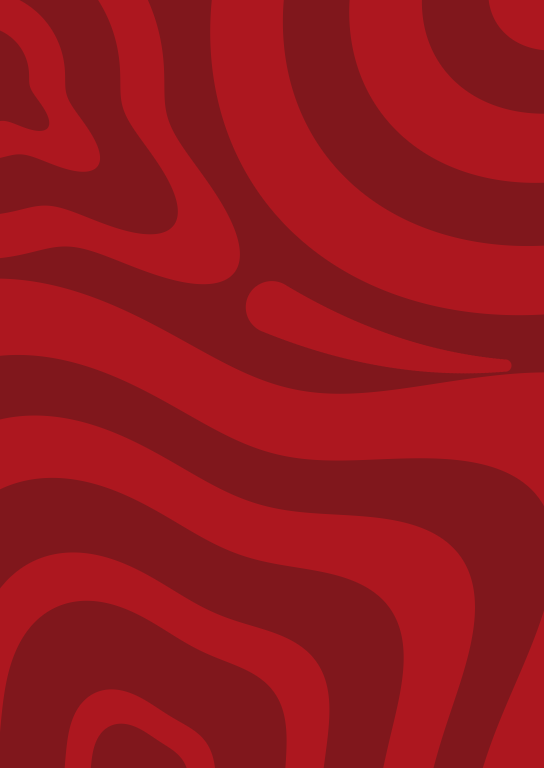
A WebGL 1 fragment shader for this background:

```glsl
precision highp float;
// Flowing two-tone contour bands: three hills of concentric stripes, whose
// polar radius is stretched by angular lobes, plus one tapered drop between.
// A signed field (positive in the light bands) is smoothed by its gradient.

uniform vec2 u_resolution;

#define DARK_RED vec3(0.50, 0.09, 0.11)
#define LIGHT_RED vec3(0.68, 0.09, 0.12)
#define RING_CENTRE vec2(0.729, 1.023)
#define RIDGE_CENTRE vec2(0.182, -0.029)
#define FINGER_CENTRE vec2(-0.026, 0.902)
#define DROP_HEAD vec2(0.354, 0.600)
#define DROP_TAIL vec2(0.658, 0.524)
#define DROP_RADII vec2(0.034, 0.008)
#define DROP_STEPS 64

// Smooth bump around one direction, in radians.
float lobe(float angle, float centre, float width) {
  float a = (angle - centre) / width;
  return exp(-a * a);
}

// Signed depth inside the nearest of `count` bands along s.
float bands(float s, float first, float period, float halfWidth, float growth, float count) {
  float k = clamp(floor((s - first) / period + 0.5), 0.0, count - 1.0);
  return halfWidth + growth * k - abs(s - first - k * period);
}

// Nearly circular rings in the upper right.
float rings(vec2 p) {
  vec2 q = p - RING_CENTRE;
  float stretch = 0.95 + 0.14 * lobe(atan(q.y, q.x), -2.53, 0.785);
  return bands(length(q) / stretch, 0.0443, 0.1745, 0.0456, 0.0, 3.0);
}

// Two-shouldered ridges in the lower left; the right shoulder grows outward.
float ridges(vec2 p) {
  vec2 q = p - RIDGE_CENTRE;
  float r = length(q);
  float angle = atan(q.y, q.x);
  float stretch = 0.8 + 0.65 * r * lobe(angle, 0.63, 0.42)
                      + 0.34 * lobe(angle, 2.0, 0.56);
  return bands(r / stretch, 0.1016, 0.1576, 0.0208, 0.0085, 4.0);
}

// Nested fingers pointing down and right from the upper left.
float fingers(vec2 p) {
  vec2 q = p - FINGER_CENTRE;
  float stretch = 1.0 + 0.75 * lobe(atan(q.y, q.x), -0.66, 0.262);
  return bands(length(q) / stretch, 0.0872, 0.1237, 0.0234, 0.0052, 2.0);
}

// Tapered drop: the envelope of shrinking circles along a parabola.
float drop(vec2 p) {
  float depth = -1.0;
  for (int i = 0; i <= DROP_STEPS; i++) {
    float t = float(i) / float(DROP_STEPS);
    float bend = (1.0 - t) * (1.0 - t);
    vec2 c = vec2(mix(DROP_HEAD.x, DROP_TAIL.x, t),
                  mix(DROP_TAIL.y, DROP_HEAD.y, bend));
    depth = max(depth, mix(DROP_RADII.x, DROP_RADII.y, t) - length(p - c));
  }
  return depth;
}

float field(vec2 p) {
  return max(max(rings(p), ridges(p)), max(fingers(p), drop(p)));
}

void main() {
  float pixel = 1.0 / u_resolution.y;
  vec2 p = gl_FragCoord.xy * pixel;

  // Field change per pixel gives an even edge softness.
  float d = field(p);
  vec2 slope = vec2(field(p + vec2(pixel, 0.0)), field(p + vec2(0.0, pixel))) - d;
  float light = clamp(0.5 + d / max(length(slope), 0.25 * pixel), 0.0, 1.0);

  gl_FragColor = vec4(mix(DARK_RED, LIGHT_RED, light), 1.0);
}
```
